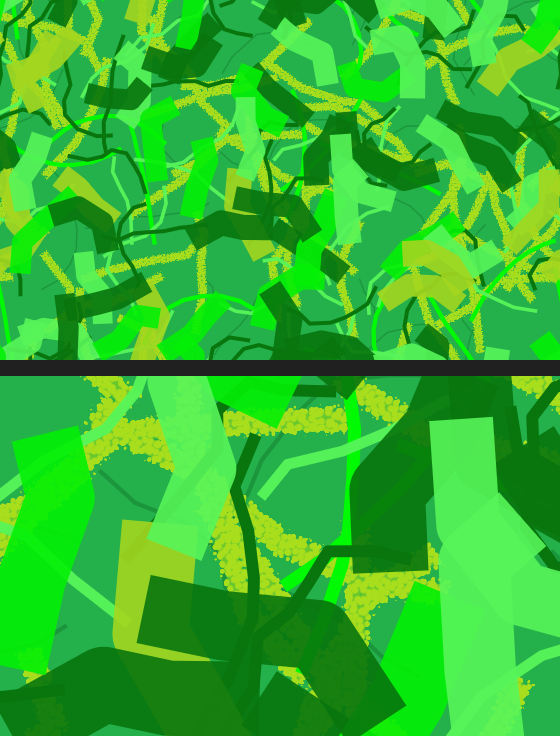
Top: the whole. Bottom: its middle third, enlarged.
Reproduce this pattern procedurally as a Shadertoy shader.

```glsl
// Seamless scribble of green marker bands, grainy crayon trails and thin pen lines.

float hash(vec2 p) {
    return fract(sin(dot(p, vec2(127.1, 311.7))) * 43758.5);
}

// Cellular noise that wraps over the unit tile: distance to the nearest grain.
float grain(vec2 uv, vec2 cells) {
    vec2 g = uv * cells, cell = floor(g);
    float nearest = 2.0;
    for (int y = -1; y <= 1; y++)
    for (int x = -1; x <= 1; x++) {
        vec2 c = cell + vec2(x, y), id = mod(c, cells);
        vec2 point = c + vec2(hash(id), hash(id + 71.3));
        nearest = min(nearest, length(g - point));
    }
    return nearest;
}

// Signed distance to a flat-ended band from a to b.
float band(vec2 p, vec2 a, vec2 b, float halfWidth) {
    vec2 along = normalize(b - a), r = p - 0.5 * (a + b);
    vec2 q = abs(vec2(dot(r, along), dot(r, vec2(-along.y, along.x))));
    q -= vec2(0.5 * length(b - a), halfWidth);
    return max(q.x, q.y);
}

// One wandering stroke; turn is the random kink, bend the steady curl,
// spread the range of starting angles around the vertical.
float stroke(vec2 uv, vec2 id, int segments, float stepLength, float halfWidth,
             float turn, float bend, float spread) {
    vec2 start = fract(id.x * vec2(0.7549, 0.5698) + vec2(hash(id.yy), hash(id.yy + 5.0)));
    vec2 offset = uv - start;
    vec2 p = (offset - round(offset)) * vec2(iResolution.x / iResolution.y, 1.0);
    if (length(p) > float(segments) * stepLength * 1.3 + halfWidth + 0.02) return 1.0;

    float heading = 1.571 + (hash(id) - 0.5) * spread + step(0.5, hash(id + 3.7)) * 3.142;
    float curl = (hash(id + 9.1) - 0.5) * bend, d = 1.0;
    vec2 a = vec2(0.0);
    for (int i = 0; i < segments; i++) {
        vec2 key = id + float(i) * vec2(17.3, 5.9);
        if (i > 0) {
            heading += curl + (hash(key + 1.3) - 0.5) * turn;
            d = min(d, length(p - a) - halfWidth);
        }
        vec2 b = a + vec2(cos(heading), sin(heading)) * stepLength * (0.7 + 0.6 * hash(key + 2.9));
        d = min(d, band(p, a, b, halfWidth));
        a = b;
    }
    return d;
}

// Distance to the nearest of many similar strokes.
float strokes(vec2 uv, float seed, int count, int segments, float stepLength,
              float halfWidth, float turn, float bend, float spread) {
    float d = 1.0;
    for (int i = 0; i < count; i++)
        d = min(d, stroke(uv, vec2(i, seed), segments, stepLength, halfWidth, turn, bend, spread));
    return d;
}

float cover(float d) {
    return clamp(0.5 - d * iResolution.y, 0.0, 1.0);
}

void mainImage(out vec4 fragColor, in vec2 fragCoord) {
    vec2 uv = fragCoord / iResolution.xy;
    vec3 darkGreen = vec3(0.03, 0.46, 0.05), lightGreen = vec3(0.34, 0.96, 0.35);
    vec3 brightGreen = vec3(0.01, 0.94, 0.02), lime = vec3(0.64, 0.84, 0.12);
    vec3 color = vec3(0.14, 0.69, 0.29);

    // Faint pencil lines
    float pencil = strokes(uv, 11.0, 18, 8, 0.045, 0.002, 1.0, 0.5, 6.0);
    color = mix(color, vec3(0.11, 0.59, 0.24), cover(pencil));

    // Grainy crayon trails with ragged edges
    float speck = grain(uv, vec2(300.0, 194.0));
    float crayon = strokes(uv, 23.0, 42, 4, 0.095, 0.0115, 1.3, 0.5, 2.6);
    vec3 wax = mix(vec3(0.66, 0.87, 0.11), vec3(0.40, 0.78, 0.18), smoothstep(0.45, 0.85, speck));
    color = mix(color, wax, cover(crayon + (speck - 0.4) * 0.009));

    // Pen lines: sweeping bright, loose light, jagged dark
    float sweep = strokes(uv, 37.0, 12, 8, 0.044, 0.006, 0.15, 0.6, 3.0);
    color = mix(color, vec3(0.0, 0.98, 0.01), cover(sweep));
    float loose = strokes(uv, 41.0, 24, 5, 0.055, 0.005, 1.6, 0.8, 5.0);
    color = mix(color, lightGreen, 0.95 * cover(loose));
    float jagged = strokes(uv, 53.0, 25, 7, 0.045, 0.0055, 1.7, 0.4, 3.6);
    color = mix(color, darkGreen, cover(jagged));

    // Broad translucent markers, laid one over another
    for (int i = 0; i < 58; i++) {
        float pick = fract(float(i) * 0.618 + 0.2);
        vec3 ink = pick < 0.34 ? darkGreen : pick < 0.61 ? lightGreen : pick < 0.81 ? brightGreen : lime;
        float halfWidth = 0.027 + 0.009 * hash(vec2(i, 67.0));
        float d = stroke(uv, vec2(i, 61.0), 3, 0.08, halfWidth, 2.2, 0.5, 2.8);
        color = mix(color, ink, 0.9 * cover(d));
    }
    fragColor = vec4(color, 1.0);
}
```
